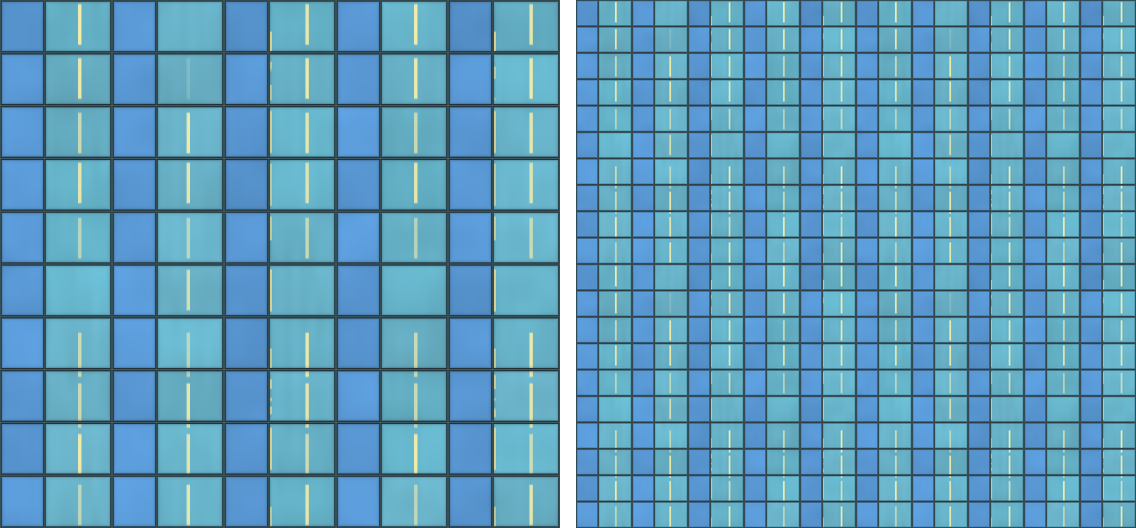
Left, the tile; right, the same tile 2 across and 2 down.
Write a WebGL 1 fragment shader that draws this texture.

```glsl
precision highp float;
uniform vec2 u_resolution;

// Lengths are in bay widths; heights inside a pane run 0..1 from its top.
const vec2 GRID = vec2(5.0, 10.0);
const float BAY_HEIGHT = 0.47;
const float DIVIDER_X = 0.397;
const float MULLION_HALF = 0.0160;
const float DIVIDER_HALF = 0.0115;
const float TRANSOM_HALF = 0.0145;
const float RIDGE_INSET = 0.0105;
const float LAMP_HALF = 0.0155;
const float LAMP_LENGTH = 0.77;
const float LONG_LAMP_LENGTH = 0.84;
const float SIDE_LAMP_X = 0.417;
const float SIDE_LAMP_HALF = 0.0095;
const vec3 BLUE_GLASS = vec3(0.355, 0.605, 0.845);
const vec3 CYAN_GLASS = vec3(0.405, 0.700, 0.785);
const vec3 FRAME_DARK = vec3(0.130, 0.195, 0.225);
const vec3 FRAME_RIDGE = vec3(0.330, 0.440, 0.470);
const vec3 LAMP_PALE = vec3(0.860, 0.900, 0.800);
const vec3 LAMP_WARM = vec3(0.970, 0.930, 0.640);

float hash(vec2 p) {
  vec3 q = fract(vec3(p.xyx) * vec3(0.1031, 0.1030, 0.0973));
  q += dot(q, q.yzx + 33.33);
  return fract((q.x + q.y) * q.z);
}

// Value noise that wraps after a whole number of lattice cells
float noise(vec2 p, vec2 period) {
  vec2 i = floor(p);
  vec2 f = fract(p);
  f = f * f * (3.0 - 2.0 * f);
  vec2 a = mod(i, period);
  vec2 b = mod(i + 1.0, period);
  return mix(mix(hash(a), hash(vec2(b.x, a.y)), f.x),
             mix(hash(vec2(a.x, b.y)), hash(b), f.x), f.y);
}

float bayNoise(vec2 p, vec2 density) {
  return noise(p * density, GRID * density);
}

float cover(float d, float pixel) {
  return clamp(0.5 - d / pixel, 0.0, 1.0);
}

float span(float y, float start, float end, float soft) {
  return smoothstep(start - soft, start + soft, y)
       * (1.0 - smoothstep(end - soft, end + soft, y));
}

// Which storeys have their ceiling lamp switched on
float lampPower(float kind, float row) {
  float power = 0.6 + 0.4 * hash(vec2(kind + 3.0, row + 17.0));
  if (kind == 1.0) return row < 0.5 ? 0.0 : (row < 1.5 ? 0.2 : power);
  return row == 5.0 ? 0.0 : power;
}

float lampStart(float row) {
  return row < 5.5 ? 0.07 + 0.07 * hash(vec2(row, 5.0)) : 0.30 - 0.04 * (row - 6.0);
}

void main() {
  vec2 p = gl_FragCoord.xy / u_resolution * GRID;
  float pixel = GRID.x / u_resolution.x;
  float x = fract(p.x);
  float y = 1.0 - fract(p.y);
  float col = floor(p.x);
  float row = GRID.y - 1.0 - floor(p.y);
  float kind = col < 2.5 ? col : 2.0 * (col - 3.0);
  float soft = 0.7 * pixel / BAY_HEIGHT + 0.012;

  // Glass with a tone per pane, cloudy reflections and faint upright streaks
  float cyan = step(DIVIDER_X, x);
  float tone = hash(vec2(col + 11.0 * cyan, row + 23.0)) - 0.5;
  float cloud = bayNoise(p, vec2(3.0, 2.0)) - 0.5;
  float streak = bayNoise(p, vec2(14.0, 1.0)) - 0.5;
  vec3 color = mix(BLUE_GLASS, CYAN_GLASS, cyan);
  color *= 1.0 + 0.09 * tone + 0.05 * cloud + mix(0.012, 0.035, cyan) * streak;
  color *= 1.0 + 0.03 * (0.5 - y) - 0.03 * (1.0 - cyan) * step(1.5, kind);
  color.r += 0.025 * cyan * (hash(vec2(row, col + 41.0)) - 0.5);

  // Ceiling lamps; long ones carry on into the storey below
  float lampX = 0.712 + (kind == 1.0 ? -0.031 : 0.015 * kind);
  float lampSide = (x - lampX) / LAMP_HALF;
  float lamp = 0.0;
  for (int k = 0; k < 2; k++) {
    float storey = row - float(k);
    float start = lampStart(storey);
    float reach = abs(storey - 6.5) < 1.0 ? LONG_LAMP_LENGTH : LAMP_LENGTH;
    lamp += lampPower(kind, storey) * span(y + float(k), start, start + reach, soft);
  }
  lamp *= cover(abs(x - lampX) - LAMP_HALF, pixel);
  float warmth = clamp(lamp + 0.35 * lampSide + 0.3 * (y - 0.5), 0.0, 1.0);
  color = mix(color, mix(LAMP_PALE, LAMP_WARM, warmth), clamp(lamp, 0.0, 1.0));

  // Slim lamps beside the divider, broken up on some storeys
  float low = mod(row, 3.0) == 0.0 && row != 3.0 ? 1.0 : 0.0;
  float side = span(y, mix(0.10, 0.60, low), row == 4.0 ? 0.55 : 0.90 + 0.1 * low, soft);
  float broken = smoothstep(0.40, 0.55, bayNoise(p, vec2(1.0, 9.0)));
  side *= mod(row, 6.0) == 1.0 ? broken : 1.0;
  side *= step(1.5, kind) * (0.65 + 0.35 * hash(vec2(row, 71.0)));
  side *= cover(abs(x - SIDE_LAMP_X) - SIDE_LAMP_HALF, pixel);
  color = mix(color, LAMP_WARM, side);

  // Frame with a shadow on the glass and a lighter ridge along its middle
  float mullion = min(x, 1.0 - x) - MULLION_HALF;
  float divider = abs(x - DIVIDER_X) - DIVIDER_HALF;
  float transom = min(y, 1.0 - y) * BAY_HEIGHT - TRANSOM_HALF;
  float frame = min(min(mullion, divider), transom);
  color *= 1.0 - 0.22 * exp(-max(frame, 0.0) / 0.010);
  color = mix(color, FRAME_DARK, cover(frame, pixel));
  color = mix(color, FRAME_RIDGE, 0.75 * cover(frame + RIDGE_INSET, pixel));

  gl_FragColor = vec4(color, 1.0);
}
```
